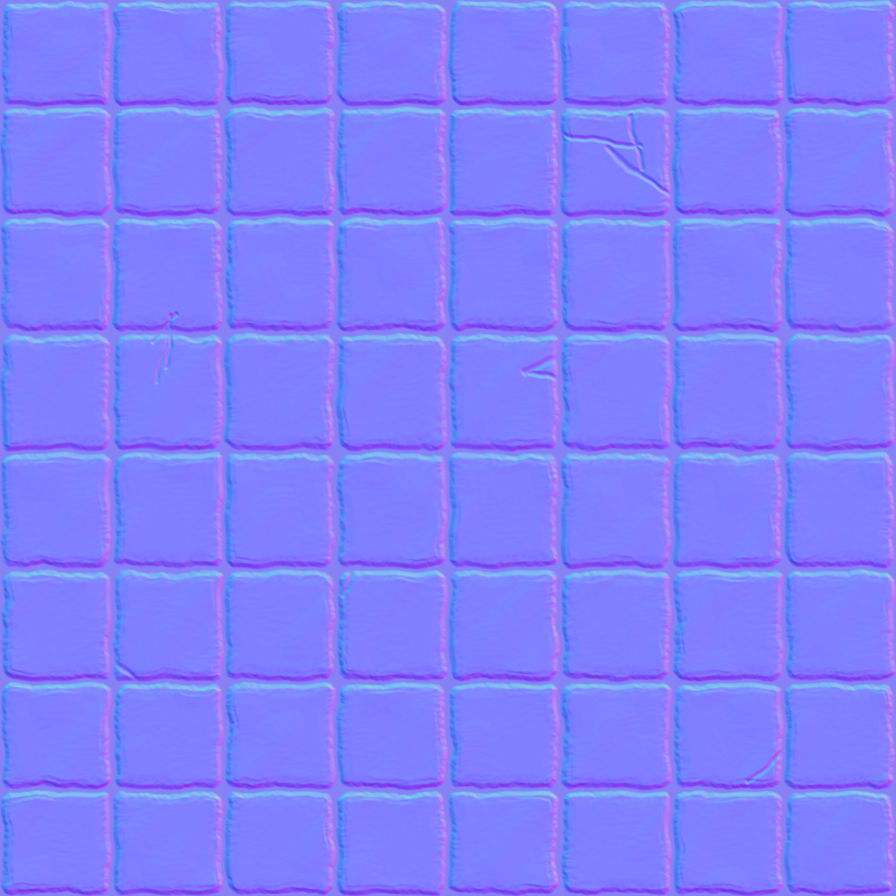
Reproduce this texture map procedurally as a three.js fragment shader.

```glsl
// Tangent-space normal map of an 8 by 8 wall of worn, chiselled square stone tiles.
varying vec2 vUv;

const float TILES = 8.0;            // repeats across and up
const float HALF_SIZE = 0.487;      // half a tile, in cells
const float CORNER = 0.10;          // corner radius
const float BEVEL_WIDTH = 0.050;    // steep outer slope
const float BEVEL_HEIGHT = 0.0175;
const float RIM_WIDTH = 0.125;      // soft worn shoulder
const float RIM_HEIGHT = 0.008;
const float CHIP = 0.017;           // raggedness of the edges
const float GRAIN = 0.0010;         // relief of the faces
const float RIM_ROUGHNESS = 3.5;    // extra grain on the worn rim
const float CRACK_DEPTH = 0.012;
const float STEP = 0.008;           // slope sampling distance, in cells
const vec2 SLOPE_GAIN = vec2(0.85, 1.0);
const vec3 GROUT_COLOUR = vec3(0.54, 0.51, 0.95);
const float TAU = 6.2831853;

vec2 hash2(vec2 p) {
  vec3 q = fract(p.xyx * vec3(0.1031, 0.1030, 0.0973));
  q += dot(q, q.yzx + 33.33);
  return fract((q.xx + q.yz) * q.zy);
}

// Distance to the nearest scattered feature point
float cellular(vec2 p) {
  vec2 cell = floor(p), local = fract(p);
  float nearest = 2.0;
  for (int y = -1; y <= 1; y++) {
    for (int x = -1; x <= 1; x++) {
      vec2 o = vec2(float(x), float(y));
      vec2 r = o + hash2(cell + o + 140.0) - local;
      nearest = min(nearest, dot(r, r));
    }
  }
  return sqrt(nearest);
}

// Soft groove along a segment, 1 at its centre
float groove(vec2 p, vec2 a, vec2 b, float width) {
  vec2 ab = b - a;
  float along = clamp(dot(p - a, ab) / dot(ab, ab), 0.0, 1.0);
  return 1.0 - smoothstep(0.0, width, length(p - a - ab * along));
}

// The few damaged spots
float cracks(vec2 p) {
  p += 0.012 * sin(p.yx * 15.0) + 0.003 * sin(p.yx * 47.0 + 1.0);
  // broken tile
  float c = groove(p, vec2(5.06, 6.79), vec2(5.72, 6.69), 0.035);
  c = max(c, groove(p, vec2(5.62, 6.97), vec2(5.73, 6.48), 0.035));
  c = max(c, groove(p, vec2(5.43, 6.67), vec2(5.62, 6.50), 0.045));
  c = max(c, groove(p, vec2(5.62, 6.50), vec2(5.99, 6.27), 0.035));
  // notch in a right edge
  c = max(c, groove(p, vec2(4.70, 4.69), vec2(4.97, 4.79), 0.05));
  c = max(c, groove(p, vec2(4.72, 4.69), vec2(4.95, 4.62), 0.04));
  // star across a joint
  c = max(c, groove(p, vec2(1.36, 4.96), vec2(1.58, 5.18), 0.03));
  c = max(c, groove(p, vec2(1.53, 5.17), vec2(1.50, 4.72), 0.03));
  c = max(c, 0.6 * groove(p, vec2(1.40, 4.60), vec2(1.50, 5.00), 0.03));
  // chipped corners
  c = max(c, groove(p, vec2(1.03, 2.07), vec2(1.20, 1.93), 0.04));
  c = max(c, groove(p, vec2(6.68, 1.02), vec2(6.97, 1.27), 0.035));
  return max(c, groove(p, vec2(3.07, 2.70), vec2(3.13, 2.88), 0.04));
}

// Uneven row heights and gently wandering joints
vec2 gridPosition(vec2 p) {
  vec2 turn = TAU * p / TILES;
  p.y += 0.075 * sin(turn.y) + 0.015 * (1.0 - cos(turn.y));
  p += 0.009 * sin(turn.yx * 11.0 + 2.0 * sin(turn * 3.0));
  return p + 0.006 * sin(turn.yx * 23.0 + 3.0 * sin(turn * 5.0));
}

// Depth inside the ragged tile outline, negative in the joints
float tileDepth(vec2 g) {
  vec2 id = floor(g), f = fract(g) - 0.5;
  vec2 vary = hash2(id + 7.0);
  vec2 phase = TAU * vary + 4.0 * f;
  vec2 bend = 0.016 * (vary - 0.5) + 0.006 * sin(f.yx * 6.0 + phase)
            + 0.003 * sin(f.yx * 21.0 + phase.yx);
  vec2 q = abs(f + bend) - HALF_SIZE + CORNER;
  float outline = length(max(q, 0.0)) + min(max(q.x, q.y), 0.0) - CORNER;
  float depth = -outline - CHIP * (cellular(g * vec2(13.0, 15.0)) - 0.3);
  vec2 toJoint = 0.488 - abs(f);
  return min(depth, min(toJoint.x, toJoint.y));
}

float height(vec2 p) {
  vec2 g = gridPosition(p);
  float depth = tileDepth(g);
  float face = smoothstep(-0.006, BEVEL_WIDTH, depth);
  float rim = face * (1.0 - smoothstep(0.05, RIM_WIDTH, depth));
  // shoulder and chiselled ledge, varying along the edge
  float drift = sin(g.x * 4.1 + 2.0 * sin(g.y * 3.3)) + 0.5 * sin(g.x * 11.0 - g.y * 9.0);
  float shoulder = smoothstep(0.0, RIM_WIDTH, depth + 0.018 * drift);
  float ledge = smoothstep(0.065, 0.095, depth + 0.01 * sin(g.x * 13.0 + g.y * 17.0));
  // slanted grain, rougher on the worn rim
  vec2 slant = vec2(g.x * 0.8 + g.y * 0.6, g.y * 0.8 - g.x * 0.6);
  float grain = cellular(slant * vec2(11.0, 19.0) + sin(slant.yx * 9.0));
  float h = BEVEL_HEIGHT * face + RIM_HEIGHT * face * shoulder;
  h += 0.004 * ledge * max(0.0, drift);
  h += GRAIN * face * (1.0 + RIM_ROUGHNESS * rim) * grain;
  return h - CRACK_DEPTH * face * cracks(p);
}

void main() {
  vec2 p = vUv * TILES, e = vec2(STEP, 0.0);
  vec2 slope = vec2(height(p + e.xy) - height(p - e.xy),
                    height(p + e.yx) - height(p - e.yx)) / (2.0 * STEP);
  vec3 colour = 0.5 + 0.5 * normalize(vec3(-slope * SLOPE_GAIN, 1.0));
  // dull joints
  float joint = 1.0 - smoothstep(-0.015, 0.012, tileDepth(gridPosition(p)));
  gl_FragColor = vec4(mix(colour, GROUT_COLOUR, 0.7 * joint), 1.0);
}
```
